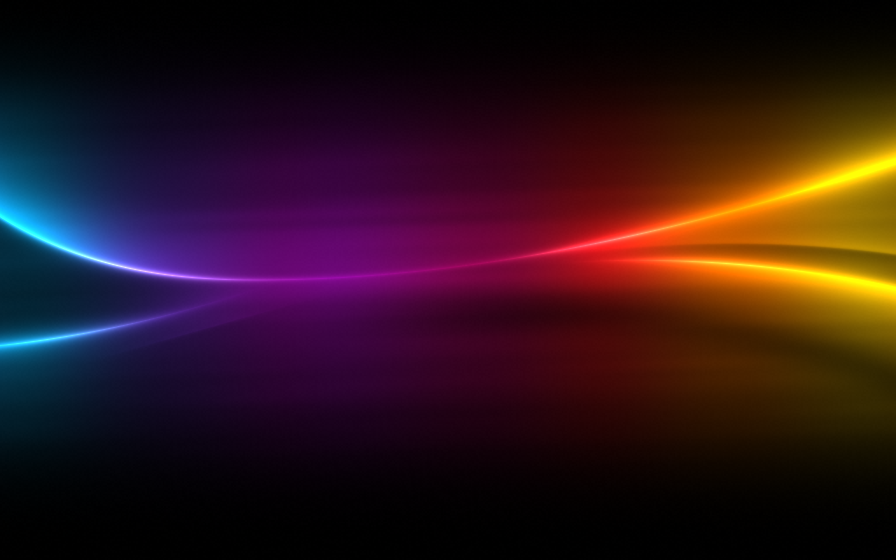
A Shadertoy shader for this background:

```glsl
// Glowing silk-like light ribbons crossing a dark blue-to-gold spectrum.
#define HAZE_ABOVE 0.46
#define HAZE_BELOW 0.36
#define HAZE_SIZE 0.275
#define STREAK_AMOUNT 0.28
#define RIBBON_GAIN 0.95
#define CORE_WIDTH 0.0035
#define GRAIN 0.008

float hash(vec2 p) {
    return fract(sin(dot(p, vec2(127.1, 311.7))) * 43758.5453);
}

float noise(vec2 p) {
    vec2 cell = floor(p), f = fract(p);
    f = f * f * (3.0 - 2.0 * f);
    return mix(mix(hash(cell), hash(cell + vec2(1, 0)), f.x),
               mix(hash(cell + vec2(0, 1)), hash(cell + vec2(1, 1)), f.x), f.y);
}

// Horizontal colour sweep
vec3 spectrum(float x) {
    vec3 c = mix(vec3(0.06, 0.70, 1.0), vec3(0.48, 0.24, 0.95), smoothstep(0.02, 0.20, x));
    c = mix(c, vec3(0.72, 0.05, 0.80), smoothstep(0.16, 0.33, x));
    c = mix(c, vec3(0.80, 0.03, 0.42), smoothstep(0.36, 0.56, x));
    c = mix(c, vec3(1.0, 0.10, 0.12), smoothstep(0.53, 0.68, x));
    c = mix(c, vec3(1.0, 0.45, 0.0), smoothstep(0.65, 0.82, x));
    return mix(c, vec3(1.0, 0.77, 0.02), smoothstep(0.80, 0.98, x));
}

// Falloff around a curve with a different reach above and below it
float glow(float d, float above, float below) {
    return exp(-abs(d) / (d > 0.0 ? above : below));
}

float bump(float x, float center, float width) {
    float t = (x - center) / width;
    return exp(-t * t);
}

// Long ribbon that sags on the left and rises to the right
float mainCurve(float x) {
    float d = x - 0.286, a = abs(d);
    return 0.5 + d * d * (d < 0.0 ? 0.7 + 2.4 * a : 0.5 - 0.12 * a);
}

void mainImage(out vec4 fragColor, in vec2 fragCoord) {
    vec2 uv = fragCoord / iResolution.xy;
    float x = uv.x, edge = 1.0 / iResolution.y;
    vec3 light = spectrum(x);
    float leftEnd = smoothstep(0.32, 0.0, x);
    float rightEnd = smoothstep(0.58, 0.95, x);

    // Signed heights above each ribbon
    float dMain = uv.y - mainCurve(x);
    float dLeft = uv.y - (0.383 + 0.17 * x + 0.65 * x * x);
    float e = x - 0.73;
    float dRight = uv.y - (0.535 - 0.02 * e - 0.6 * e * e);
    float f = x - 0.82;
    float dThin = uv.y - (0.565 - 0.6 * f * f);
    float dFold = uv.y - (0.375 + 0.45 * (x - 0.143));
    float dShade = uv.y - (0.44 - 0.7 * pow(max(x - 0.6, 0.0), 2.0));

    // Broad haze with horizontal streaks
    float haze = mix(HAZE_BELOW, HAZE_ABOVE, smoothstep(0.44, 0.54, uv.y));
    haze *= bump(uv.y, 0.5, HAZE_SIZE);
    haze += 0.22 * glow(dMain, 0.07, 0.05) * bump(x, 0.4, 0.28);
    float streak = noise(vec2(x * 2.5, uv.y * 22.0 - x * 1.5)) * 0.6
                 + noise(vec2(x * 4.0, uv.y * 55.0 - x * 3.0)) * 0.4;
    haze *= 1.0 + STREAK_AMOUNT * (streak - 0.5);

    // Shadows between and under the ribbons
    float lens = smoothstep(edge, -edge, dMain) * smoothstep(-edge, edge, dLeft);
    haze *= 1.0 - 0.45 * lens * leftEnd;
    haze *= 1.0 - 0.45 * bump(dShade, 0.0, 0.04) * smoothstep(0.3, 0.65, x);
    haze *= 1.0 - 0.4 * glow(dThin, 0.002, 0.025) * rightEnd;
    haze *= 1.0 - 0.3 * bump(x, 0.14, 0.13);

    // Ribbon light
    float ribbon = leftEnd * (0.75 * glow(dMain, 0.055, 0.008) + 0.2 * glow(dMain, 0.15, 0.02));
    ribbon += rightEnd * (0.85 * glow(dMain, 0.028, 0.02) + 0.32 * glow(dMain, 0.12, 0.09));
    ribbon += 0.22 * glow(dMain, 0.006, 0.004);
    ribbon += leftEnd * (0.75 * glow(dLeft, 0.014, 0.010) + 0.2 * glow(dLeft, 0.03, 0.07));
    float rightFade = smoothstep(0.62, 0.85, x);
    ribbon += rightFade * (0.8 * glow(dRight, 0.009, 0.018 + 0.05 * rightEnd * e)
                         + 0.25 * glow(dRight, 0.02, 0.09));
    ribbon += 0.28 * rightEnd * glow(dThin, 0.025, 0.003);
    ribbon += 0.10 * bump(x, 0.23, 0.08) * glow(dFold, 0.04, 0.003);
    ribbon += 0.40 * bump(x, 0.69, 0.08) * glow(dMain, 0.012, 0.045);

    // Pale hot cores
    float core = 0.65 * glow(dMain, CORE_WIDTH, CORE_WIDTH)
               * (bump(x, 0.14, 0.12) + 0.75 * bump(x, 0.69, 0.08));
    core += 0.35 * glow(dLeft, CORE_WIDTH, CORE_WIDTH) * bump(x, 0.07, 0.08);
    core += 0.35 * glow(dRight, CORE_WIDTH, CORE_WIDTH) * bump(x, 0.80, 0.08);

    vec3 color = light * (haze + RIBBON_GAIN * ribbon);
    color += core * mix(vec3(1.0), light, 0.25);
    // Fade to black at top and bottom
    color *= smoothstep(0.0, 0.28, uv.y) * smoothstep(1.03, 0.78, uv.y);
    color += GRAIN * (hash(floor(uv * vec2(512, 320))) - 0.5);
    fragColor = vec4(clamp(color, 0.0, 1.0), 1.0);
}
```
